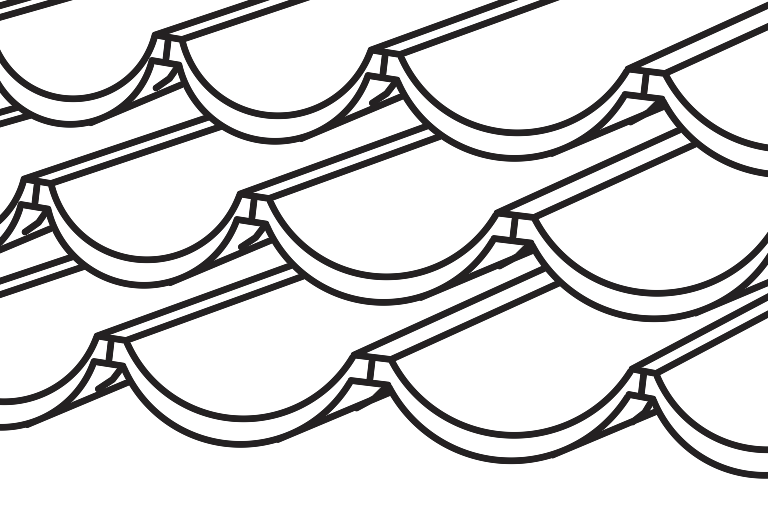
Reproduce this pattern procedurally as a Shadertoy shader.

```glsl
// Layout is in units of 1/768 of the canvas width, y pointing down.
const float CANVAS_WIDTH = 768.0;
const vec3 PAPER = vec3(1.0);
const vec3 INK = vec3(0.14, 0.13, 0.135);
const float HALF_LINE = 3.4;
const int ROWS = 3;
const int TILES = 5;

// Ridge columns of the top row: position, cap width, slope of the ridge lines
const float RIDGE_X[6] = float[](-36.0, 155.0, 371.0, 628.0, 906.0, 1149.0);
const float RIDGE_Y[6] = float[](16.0, 35.0, 50.0, 69.0, 83.0, 98.0);
const float CAP_WIDTH[6] = float[](25.0, 27.0, 29.0, 37.0, 24.0, 24.0);
const float RIDGE_SLOPE[6] = float[](0.285, 0.335, 0.363, 0.455, 0.53, 0.53);

const vec2 ROW_STEP = vec2(-125.0, 145.0);
const vec2 ROW_BEND = vec2(-6.0, -1.0);
const vec2 THICKNESS = vec2(-3.0, 25.5);   // upper edge to lower edge of a tile
const float CAP_TILT = 4.5;
const float RIDGE_RUN = 195.0;
const float BOWL_DEPTH = 71.0;
const float UNDERSIDE_SLOPE = 0.42;

float segment(vec2 p, vec2 a, vec2 b) {
    vec2 pa = p - a, ba = b - a;
    return length(pa - ba * clamp(dot(pa, ba) / dot(ba, ba), 0.0, 1.0));
}

vec2 ridgeCorner(int column, float row) {
    return vec2(RIDGE_X[column], RIDGE_Y[column]) + row * ROW_STEP + row * row * ROW_BEND;
}

vec2 capSpan(int column) {
    return vec2(CAP_WIDTH[column], CAP_TILT);
}

float coverage(float d, float pixel) {
    return 1.0 - smoothstep(-0.5 * pixel, 0.5 * pixel, d);
}

// Cap, post and the two long lines running up the roof
float ridgeDistance(vec2 p, vec2 left, vec2 right, float slope) {
    vec2 run = RIDGE_RUN * vec2(1.0, -slope);
    vec2 middle = 0.5 * (left + right);
    float d = min(segment(p, left, left + run), segment(p, right, right + run));
    d = min(d, segment(p, left, right));
    d = min(d, segment(p, left + THICKNESS, right + THICKNESS));
    return min(d, segment(p, middle, middle + THICKNESS));
}

// Straight lower side of a tile and the short lip under the next cap
float undersideDistance(vec2 p, vec2 center, float radius, vec2 nextRight) {
    vec2 normal = normalize(vec2(UNDERSIDE_SLOPE, 1.0));
    vec2 along = vec2(1.0, -UNDERSIDE_SLOPE);
    vec2 touch = center + radius * normal;
    float reach = nextRight.x + 20.0 - touch.x;
    float d = segment(p, touch - 12.0 * along, touch + reach * along);

    vec2 lipTop = nextRight + THICKNESS;
    vec2 lipEnd = lipTop + vec2(-0.85 * (nextRight.x - center.x) * 0.0, 0.0);
    return min(d, segment(p, lipTop, lipEnd + vec2(0.0, 0.01)));
}

// Paints one tile over what is already there
float paintTile(float ink, vec2 p, int column, float row, float pixel) {
    vec2 left = ridgeCorner(column, row);
    vec2 right = left + capSpan(column);
    vec2 nextLeft = ridgeCorner(column + 1, row);
    vec2 nextRight = nextLeft + capSpan(column + 1);

    // Circle through both cap corners
    vec2 chord = nextLeft - right;
    float halfChord = 0.5 * length(chord);
    float radius = (halfChord * halfChord + BOWL_DEPTH * BOWL_DEPTH) / (2.0 * BOWL_DEPTH);
    vec2 up = normalize(vec2(chord.y, -chord.x));
    vec2 center = 0.5 * (right + nextLeft) + up * (radius - BOWL_DEPTH);
    float inner = length(p - center) - radius;
    float outer = length(p - center - THICKNESS) - radius;
    float aboveChord = dot(p - right, up);
    float aboveLower = dot(p - right - THICKNESS, up);

    float body = max(min(inner, outer), aboveChord);
    ink *= 1.0 - coverage(body, pixel);

    float arcs = min(max(abs(inner) - HALF_LINE, aboveChord),
                     max(abs(outer) - HALF_LINE, aboveLower));
    float lines = ridgeDistance(p, left, right, RIDGE_SLOPE[column]);
    lines = min(lines, undersideDistance(p, center + THICKNESS, radius, nextRight));

    // Bent lip between the next cap and the underside
    vec2 lipTop = nextRight + THICKNESS;
    vec2 lipEnd = lipTop + vec2(-0.85 * CAP_WIDTH[column + 1], 23.0);
    vec2 lipBend = 0.5 * (lipTop + lipEnd) + vec2(2.0);
    lines = min(lines, min(segment(p, lipTop, lipBend), segment(p, lipBend, lipEnd)));
    return max(ink, coverage(min(arcs, lines - HALF_LINE), pixel));
}

void mainImage(out vec4 fragColor, in vec2 fragCoord) {
    float pixel = CANVAS_WIDTH / iResolution.x;
    vec2 p = vec2(fragCoord.x, iResolution.y - fragCoord.y) * pixel;

    // Lower rows first, so each row overlaps the one beneath
    float ink = 0.0;
    for (int row = ROWS - 1; row >= 0; row--)
        for (int column = 0; column < TILES; column++)
            ink = paintTile(ink, p, column, float(row), pixel);

    fragColor = vec4(mix(PAPER, INK, ink), 1.0);
}
```
